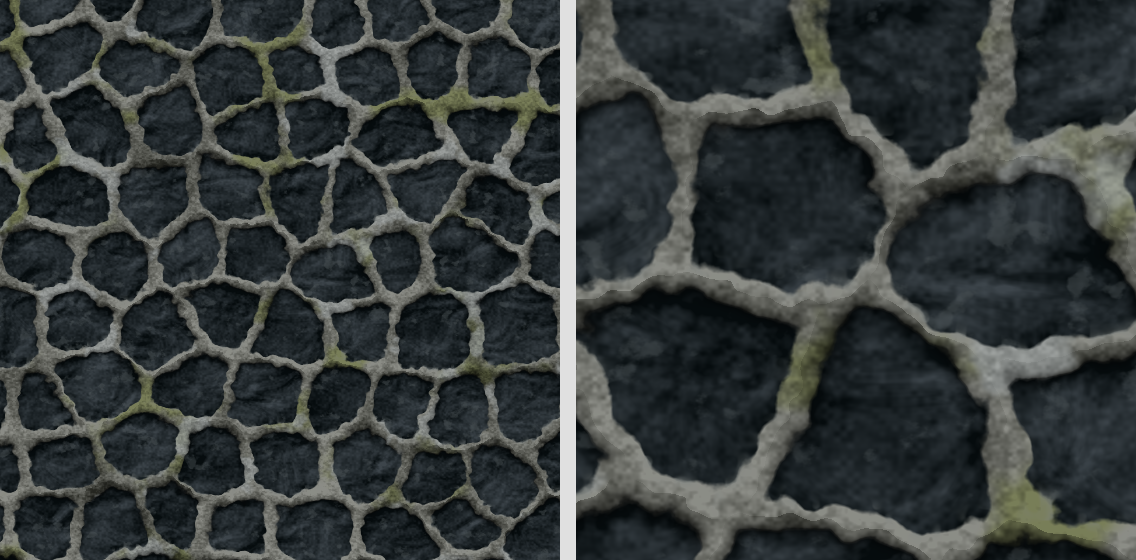
Left, the full canvas; right, a detail of the centre.
Write a three.js fragment shader that draws this texture.

```glsl
// Dark, rough field stones set in pale, gritty mortar.
// A staggered, jittered Voronoi grid gives the stones; a soft minimum of the
// wall distances rounds their corners, and noise adds relief, grain and moss.

varying vec2 vUv;

float hash(vec2 p) {
  vec3 q = fract(p.xyx * 0.1031);
  q += dot(q, q.yzx + 33.33);
  return fract((q.x + q.y) * q.z);
}

vec2 hash2(vec2 p) {
  return vec2(hash(p), hash(p + 41.7));
}

float noise(vec2 p) {
  vec2 i = floor(p), f = fract(p);
  f = f * f * (3.0 - 2.0 * f);
  return mix(mix(hash(i), hash(i + vec2(1.0, 0.0)), f.x),
             mix(hash(i + vec2(0.0, 1.0)), hash(i + 1.0), f.x), f.y);
}

float fbm(vec2 p) {
  float sum = 0.0, amp = 0.5;
  for (int i = 0; i < 5; i++) {
    sum += amp * noise(p);
    p = mat2(1.6, 1.2, -1.2, 1.6) * p + 7.3;
    amp *= 0.5;
  }
  return sum / 0.97;
}

vec2 stoneCentre(vec2 cell) {
  return cell + vec2(0.5 * mod(cell.y, 2.0), 0.0) + 0.5 + 0.62 * (hash2(cell) - 0.5);
}

// Soft distance to the cell wall; also the cell id and the direction to the wall
float wallDistance(vec2 p, out vec2 id, out vec2 toWall) {
  vec2 base = floor(p), centre = p;
  float nearest = 100.0;
  for (int y = -2; y <= 2; y++) {
    for (int x = -2; x <= 2; x++) {
      vec2 cell = base + vec2(float(x), float(y));
      vec2 c = stoneCentre(cell);
      float d = dot(c - p, c - p);
      if (d < nearest) { nearest = d; id = cell; centre = c; }
    }
  }
  float total = 0.0;
  toWall = vec2(0.0);
  for (int y = -2; y <= 2; y++) {
    for (int x = -2; x <= 2; x++) {
      vec2 cell = id + vec2(float(x), float(y));
      if (x == 0 && y == 0) continue;
      vec2 c = stoneCentre(cell);
      vec2 normal = normalize(c - centre);
      float weight = exp(-20.0 * dot(0.5 * (c + centre) - p, normal));
      total += weight;
      toWall += weight * normal;
    }
  }
  toWall /= total;
  return -log(total) / 20.0;
}

// Chipped rock height: warped noise with creases
float rockHeight(vec2 p) {
  vec2 q = p + 1.1 * vec2(noise(p * 0.9 + 3.1), noise(p * 0.9 + 8.7));
  return 0.65 * fbm(q) + 0.35 * abs(2.0 * fbm(q * 0.8 + 5.0) - 1.0);
}

vec3 stoneColour(vec2 p, vec2 id, float depth, float up) {
  vec2 q = p * vec2(2.6, 3.0) + 17.0 * hash2(id + 5.0);
  float relief = rockHeight(q) - rockHeight(q + vec2(-0.09, 0.16));
  float tone = 0.52 + 3.6 * relief + 1.3 * (fbm(q * 0.7 + 31.0) - 0.5);
  tone += 0.25 * (hash(id + 9.0) - 0.5) + 0.45 * (noise(p * 34.0) - 0.5);
  tone -= smoothstep(0.13, 0.0, depth) * (0.2 + 0.6 * max(up, 0.0));
  vec3 colour = mix(vec3(0.05, 0.075, 0.085), vec3(0.19, 0.22, 0.24), clamp(tone, -0.2, 1.35));
  // Pale mineral flecks and scuffs
  float scuff = smoothstep(0.64, 0.78, fbm(q * 2.2 + 60.0));
  return mix(colour, vec3(0.33, 0.36, 0.37), 0.4 * scuff);
}

vec3 mortarColour(vec2 p, float depth, float up) {
  float grain = noise(p * vec2(26.0, 32.0)) + 0.7 * noise(p * 52.0 + 11.0) - 0.85;
  float lumps = fbm(p * 3.0 + 13.0) - 0.5;
  float stain = fbm(p * 0.9 + 47.0) - 0.5;
  float tone = 0.62 + 0.65 * grain + 1.0 * lumps + 1.3 * stain;
  // Ledges below stones catch the light, undersides above them fall dark
  tone -= 0.55 * up * smoothstep(-0.12, 0.0, depth);
  vec3 colour = mix(vec3(0.27, 0.275, 0.25), vec3(0.50, 0.505, 0.48), clamp(tone, -0.45, 1.2));
  float moss = smoothstep(0.55, 0.72, fbm(p * 1.3 + 80.0));
  colour = mix(colour, colour * vec3(0.82, 0.86, 0.54), 0.75 * moss);
  float lime = smoothstep(0.64, 0.72, fbm(p * 1.5 + 120.0));
  return mix(colour, vec3(0.58, 0.60, 0.60) + 0.12 * grain, 0.7 * lime);
}

void main() {
  vec2 p = vUv * vec2(7.7, 8.5) + 20.0;
  // Bend the outlines broadly, then chip them finely
  vec2 bent = p + 0.26 * (vec2(fbm(p * 1.4), fbm(p * 1.4 + 19.0)) - 0.5);
  bent += 0.06 * (vec2(noise(p * 11.0), noise(p * 11.0 + 27.0)) - 0.5);

  vec2 id, toWall;
  float wall = wallDistance(bent, id, toWall);
  float joint = 0.05 + 0.05 * hash(id + 3.0) + 0.12 * (fbm(p * 5.0 + 70.0) - 0.5);
  float depth = wall - joint;

  vec3 stone = stoneColour(p, id, depth, toWall.y);
  vec3 mortar = mortarColour(p, depth, toWall.y);
  vec3 colour = mix(mortar, stone, smoothstep(-0.012, 0.014, depth));

  // Shadowed crevice along the upper rims, broken crumbs along the lower ones
  float rim = exp(-abs(depth) * 36.0);
  colour *= 1.0 - 0.6 * rim * smoothstep(-0.3, 0.7, toWall.y);
  float crumbs = rim * smoothstep(0.1, -0.8, toWall.y) * smoothstep(0.5, 0.75, noise(p * 18.0));
  colour = mix(colour, vec3(0.50, 0.52, 0.51), 0.6 * crumbs);
  gl_FragColor = vec4(colour, 1.0);
}
```
